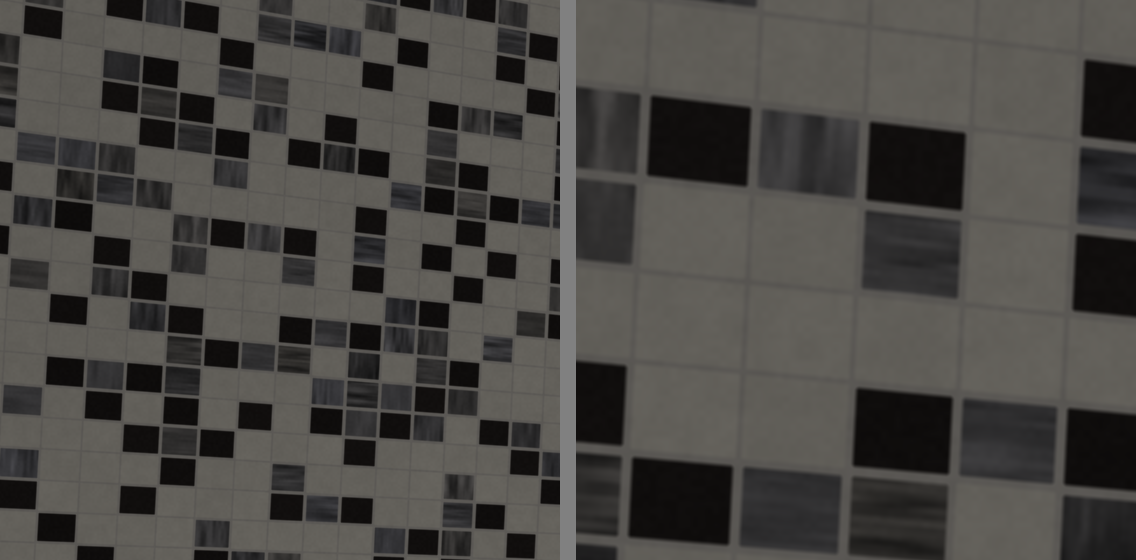
Left: the whole. Right: its middle third, enlarged.
This pattern is drawn by a WebGL 2 fragment shader. Its source:

```glsl
#version 300 es
precision highp float;

uniform vec2 u_resolution;
out vec4 fragColor;

float hash(vec2 p) {
    vec3 q = fract(vec3(p.xyx) * 0.1031);
    q += dot(q, q.yzx + 33.33);
    return fract((q.x + q.y) * q.z);
}

float noise(vec2 p) {
    vec2 i = floor(p), f = fract(p);
    f = f * f * (3.0 - 2.0 * f);
    return mix(mix(hash(i), hash(i + vec2(1, 0)), f.x),
               mix(hash(i + vec2(0, 1)), hash(i + vec2(1, 1)), f.x), f.y);
}

// A cell is black where its hash beats its four neighbours, so blacks never touch.
bool isBlack(vec2 id) {
    float h = hash(id);
    return h > hash(id + vec2(1, 0)) && h > hash(id - vec2(1, 0))
        && h > hash(id + vec2(0, 1)) && h > hash(id - vec2(0, 1));
}

// Smoky glass, streaked along one axis of the tile.
vec3 greyGlass(vec2 f, vec2 id) {
    bool vertical = hash(id + 31.7) > 0.45;
    vec2 s = vertical ? f : f.yx;
    float streak = noise(s * vec2(6.0, 1.2) + id * 7.3 + 200.0) - 0.5;
    streak += 0.5 * (noise(s * vec2(13.0, 2.0) + id * 5.1 + 400.0) - 0.5);
    float contrast = mix(0.04, 0.16, hash(id + 57.3));
    float tone = mix(0.145, 0.215, hash(id + 83.9)) + contrast * streak;
    vec3 tint = mix(vec3(1.04, 1.0, 0.95), vec3(0.98, 0.98, 1.04), hash(id + 12.4));
    return tone * tint;
}

void main() {
    vec2 p = gl_FragCoord.xy / u_resolution;
    p.y = 1.0 - p.y;

    // Tilted grid in perspective: cells shrink to the right.
    float x = p.x + (0.056 - 0.0115 * p.x) * (p.y - 0.5);
    float t = x - 0.052;
    vec2 cellSize = vec2(1.0 / (13.434 + 4.726 * t), 0.0566 - 0.0075 * x);
    vec2 grid = vec2(t * (13.434 + 2.363 * t), (p.y - 0.428 - 0.107 * x) / cellSize.y);
    vec2 cell = floor(grid + 0.5);
    vec2 f = grid - cell;
    vec2 id = cell + 60.0;

    // Pick one of three kinds of tile.
    bool black = isBlack(id);
    bool grey = !black && hash(id + 140.6) < 0.34;
    vec3 tile = vec3(0.385, 0.375, 0.352) * (0.985 + 0.03 * hash(id + 9.2));
    if (black) tile = vec3(0.058, 0.05, 0.047) * (0.9 + 0.25 * hash(id + 21.5));
    if (grey) tile = greyGlass(f, id);

    // Rounded tile edge over grout; pale tiles have the thinner joint.
    float gap = black || grey ? 0.0031 : 0.0016;
    vec2 q = abs(f) * cellSize - (cellSize * 0.5 - gap - 0.002);
    float edge = length(max(q, 0.0)) + min(max(q.x, q.y), 0.0) - 0.002;
    float soft = max(0.0019, 0.8 / u_resolution.y);
    float cover = 1.0 - smoothstep(-soft, soft, edge);
    vec3 grout = vec3(0.352, 0.342, 0.328);
    vec3 color = mix(grout, tile, cover);

    // Dim room light, brighter low and to the right, with faint grain.
    color *= 0.955 + 0.04 * p.y + 0.03 * p.x;
    color *= 0.98 + 0.04 * noise(p * 70.0);
    color += 0.012 * (noise(p * 240.0 + 11.0) - 0.5);
    fragColor = vec4(color, 1.0);
}
```
